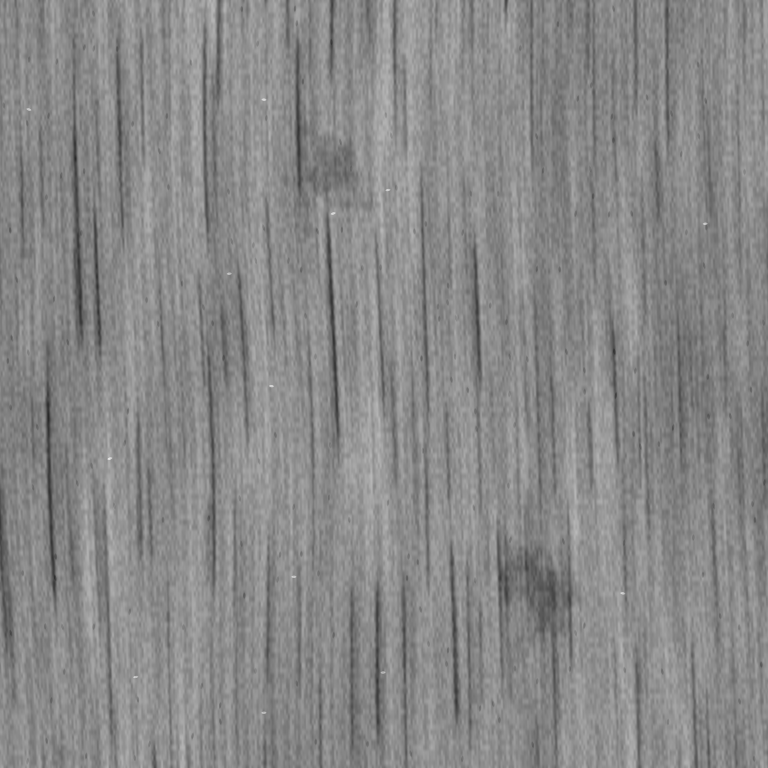
Give the GLSL for this texture, as a WebGL 1 fragment shader.

```glsl
precision highp float;
// Weathered grey wood: fine vertical fibres, tapered dark cracks, faint stains and specks.
uniform vec2 u_resolution;

const float BASE_TONE = 0.553;
const float FIBRE_CONTRAST = 0.10;
const float GRAIN_CONTRAST = 0.11;
const float CRACK_DEPTH = 0.21;
const float CRACK_WIDTH = 0.0029;
const float CRACK_SHADE = 0.06;
const float CRACK_SHADE_WIDTH = 0.009;
const float LEAN = 0.025;
const vec2 STAIN_HIGH = vec2(0.43, 0.775);
const vec2 STAIN_LOW = vec2(0.70, 0.235);
const vec2 STAIN_SIZE = vec2(0.05, 0.07);
const float STAIN_DEPTH = 0.13;

float hash(vec2 p) {
  vec3 q = fract(vec3(p.xyx) * 0.1031);
  q += dot(q, q.yzx + 33.33);
  return fract((q.x + q.y) * q.z);
}

float noise(vec2 p) {
  vec2 i = floor(p);
  vec2 f = fract(p);
  f = f * f * (3.0 - 2.0 * f);
  float low = mix(hash(i), hash(i + vec2(1.0, 0.0)), f.x);
  float high = mix(hash(i + vec2(0.0, 1.0)), hash(i + vec2(1.0, 1.0)), f.x);
  return mix(low, high, f.y);
}

// Noise centred on zero, with separate frequencies across and along the wood
float streak(vec2 p, float across, float along) {
  return noise(p * vec2(across, along) + across) - 0.5;
}

// Long tapered cracks, one per column cell, with a soft shadow on one side
float cracks(vec2 p, float columns, float span, float seed) {
  float dark = 0.0;
  for (int i = -1; i <= 1; i++) {
    float column = floor(p.x * columns) + float(i);
    float along = p.y / span + 7.0 * hash(vec2(column, seed));
    vec2 id = vec2(column + 40.0, floor(along) + 20.0 + seed);
    float t = (fract(along) - 0.5) / mix(0.25, 0.49, hash(id + 3.7));
    float taper = smoothstep(1.0, 0.55, abs(t));
    float strength = mix(0.15, 1.0, hash(id + 9.1)) * taper;
    float bend = 0.003 * t * (hash(id + 5.3) - 0.5);
    float centre = (column + 0.15 + 0.7 * hash(id)) / columns + bend;
    float d = p.x - centre;
    float width = CRACK_WIDTH * mix(0.45, 1.0, strength);
    float side = hash(id + 1.9) < 0.5 ? -d : d;
    float reach = side > 0.0 ? CRACK_SHADE_WIDTH : CRACK_WIDTH;
    float core = CRACK_DEPTH * exp(-d * d / (width * width));
    float shade = CRACK_SHADE * exp(-d * d / (reach * reach));
    dark = max(dark, strength * (core + shade));
  }
  return dark;
}

// Sparse small dashes; halfSize is measured in canvas units
float dashes(vec2 p, float cells, float chance, vec2 halfSize, float seed) {
  vec2 id = floor(p * cells) + seed;
  vec2 spot = 0.2 + 0.6 * vec2(hash(id + 2.3), hash(id + 6.1));
  vec2 d = (fract(p * cells) - spot) / (cells * halfSize);
  d.y += d.x * (hash(id + 4.4) - 0.5);
  return smoothstep(1.3, 0.5, length(d)) * step(hash(id), chance);
}

// Blotchy stain with a ragged edge
float stain(vec2 p, vec2 centre) {
  vec2 d = (p - centre) / STAIN_SIZE;
  float ragged = streak(p, 38.0, 30.0) + 0.6 * streak(p, 130.0, 60.0);
  return smoothstep(1.15, 0.3, length(d) + 1.1 * ragged);
}

// Slow changes of tone: bright upper band, dim left side, wide streaks
float broadTone(vec2 p) {
  float band = exp(-pow((p.x - 0.49) / 0.10, 2.0)) * smoothstep(0.0, 0.9, p.y);
  float dim = exp(-dot((p - vec2(0.0, 0.42)) / vec2(0.12, 0.24),
                       (p - vec2(0.0, 0.42)) / vec2(0.12, 0.24)));
  float streaks = 0.08 * streak(p, 9.0, 2.0) + 0.07 * streak(p, 28.0, 3.0);
  return 0.065 * band - dim * (0.07 + 0.12 * streak(p, 75.0, 9.0)) + streaks;
}

void main() {
  vec2 uv = gl_FragCoord.xy / u_resolution;

  // Lean and gently bend the grain
  vec2 p = uv;
  p.x += LEAN * uv.y + 0.012 * (noise(uv * vec2(3.0, 2.5)) - 0.5);

  float tone = BASE_TONE + broadTone(uv);

  // Fibres and short woody grain
  tone += FIBRE_CONTRAST * (streak(p, 260.0, 7.0) + 0.8 * streak(p, 125.0, 5.0)
                            + 0.6 * streak(p, 58.0, 4.0));
  tone += GRAIN_CONTRAST * streak(p, 390.0, 150.0);

  // Cracks: a main set and a fainter, shorter set
  tone -= cracks(p, 23.0, 0.44, 11.0);
  tone -= 0.5 * cracks(p, 31.0, 0.27, 57.0);

  // Stains, dark pits and pale specks
  tone -= STAIN_DEPTH * max(stain(uv, STAIN_HIGH), stain(uv, STAIN_LOW));
  tone -= 0.10 * dashes(p, 42.0, 0.12, vec2(0.0018, 0.0040), 13.0);
  tone += 0.24 * dashes(uv, 19.0, 0.05, vec2(0.0032, 0.0017), 71.0);

  gl_FragColor = vec4(vec3(clamp(tone, 0.0, 1.0)), 1.0);
}
```
